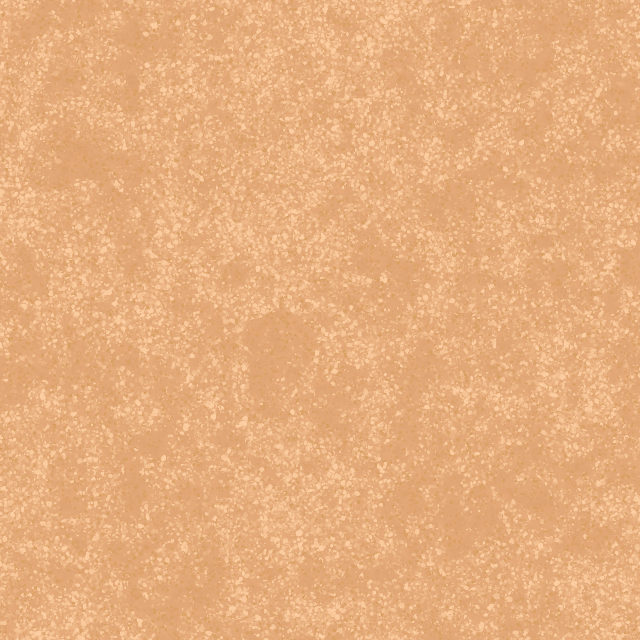
Write a Shadertoy shader that draws this texture.

```glsl
// Warm sandy paper covered with fine, clumped pale flakes and a few ochre specks.

const vec3 SAND  = vec3(0.892, 0.660, 0.468);
const vec3 OCHRE = vec3(0.850, 0.625, 0.385);
const vec3 TAN   = vec3(0.935, 0.727, 0.540);
const vec3 CREAM = vec3(0.988, 0.806, 0.630);

// Three random values per lattice cell and seed.
vec3 hash3(vec2 cell, float seed) {
    uvec3 v = uvec3(ivec3(vec3(cell, seed)) + 4096);
    v = v * 1664525u + 1013904223u;
    v.x += v.y * v.z; v.y += v.z * v.x; v.z += v.x * v.y;
    v ^= v >> 16u;
    v.x += v.y * v.z; v.y += v.z * v.x; v.z += v.x * v.y;
    return vec3(v >> 8u) / 16777216.0;
}

float valueNoise(vec2 p, float seed) {
    vec2 i = floor(p), f = fract(p);
    f = f * f * (3.0 - 2.0 * f);
    float low  = mix(hash3(i, seed).x, hash3(i + vec2(1, 0), seed).x, f.x);
    float high = mix(hash3(i + vec2(0, 1), seed).x, hash3(i + vec2(1, 1), seed).x, f.x);
    return mix(low, high, f.y);
}

// Clumping of the flakes, from broad clouds to small clusters, around zero.
float clumping(vec2 uv, float seed) {
    return 0.24 * valueNoise(uv * 7.0, seed)
         + 0.32 * valueNoise(uv * 19.0, seed + 1.0)
         + 0.44 * valueNoise(uv * 48.0, seed + 2.0) - 0.5;
}

// Coverage of randomly turned oval flakes; density is the chance per cell.
float flakes(vec2 uv, float cells, float density, float edge, float seed) {
    vec2 p = uv * cells;
    vec2 wobble = vec2(valueNoise(p * 1.5, seed + 5.0), valueNoise(p * 1.5, seed + 6.0));
    p += 0.4 * (wobble - 0.5);
    vec2 home = floor(p);
    float cover = 0.0;
    for (int y = -1; y <= 1; y++)
    for (int x = -1; x <= 1; x++) {
        vec2 cell = home + vec2(x, y);
        vec3 place = hash3(cell, seed);
        vec3 shape = hash3(cell, seed + 1.0);
        vec2 d = p - cell - place.xy;
        float angle = 6.2832 * shape.x;
        float c = cos(angle), s = sin(angle);
        d = mat2(c, -s, s, c) * d * vec2(0.88, 1.15);
        float radius = mix(0.25, 0.60, shape.y * shape.y);
        float oval = 1.0 - smoothstep(-edge, edge, (length(d) - radius) / cells);
        float present = step(place.z, density);
        cover = max(cover, oval * present * mix(0.55, 1.0, shape.z));
    }
    return cover;
}

void mainImage(out vec4 fragColor, in vec2 fragCoord) {
    vec2 uv = fragCoord / iResolution.y;
    float edge = max(0.0008, 0.5 / iResolution.y);
    float clump = clumping(uv, 20.0);

    // Ground with soft mottling
    float mottle = valueNoise(uv * 90.0, 31.0) + valueNoise(uv * 230.0, 32.0) - 1.0;
    vec3 color = SAND + 0.018 * mottle + 0.03 * clump;

    // Tan flakes, then ochre specks in the gaps, then bright cream flakes
    color = mix(color, TAN, flakes(uv, 210.0, 0.34 + 1.2 * clump, edge, 50.0));
    color = mix(color, TAN, flakes(uv, 145.0, 0.30 + 1.4 * clump, edge, 60.0));
    color = mix(color, OCHRE, flakes(uv, 200.0, 0.24 - 0.4 * clump, edge, 40.0));
    color = mix(color, CREAM, flakes(uv, 200.0, 0.16 + 0.9 * clump, edge, 70.0));
    color = mix(color, CREAM, flakes(uv, 135.0, 0.18 + 1.0 * clump, edge, 80.0));

    fragColor = vec4(color, 1.0);
}
```
